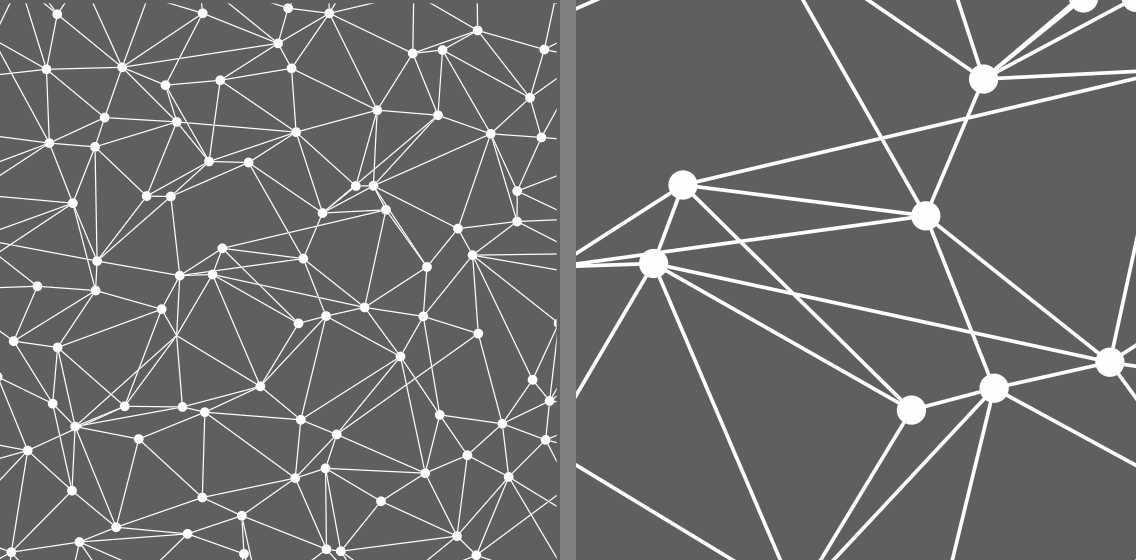
Left, the full canvas; right, a detail of the centre.
A Shadertoy shader for this pattern:

```glsl
// Draws an irregular triangulated network of white nodes and thin links on grey.
#define CELLS 9.3         // node cells across the canvas
#define JITTER 0.86       // node scatter inside its cell
#define TILT 0.42         // rotation of the hidden grid, radians
#define DOT_RADIUS 0.0087
#define LINE_WIDTH 0.0022
#define LINK_SHARE 0.91   // share of links kept
#define LONG_SHARE 0.10   // share of cells with a far-reaching link
#define DOT_SHARE 0.96    // share of nodes that carry a dot
#define MARGIN 0.006      // empty strip at the top and right
#define BACKGROUND vec3(0.373)
#define INK vec3(0.995)

float hash(vec2 cell, float seed) {
    vec3 q = fract(vec3(cell.xyx + seed * 17.3) * vec3(0.1031, 0.1030, 0.0973));
    q += dot(q, q.yzx + 33.33);
    return fract((q.x + q.y) * q.z);
}

// Scattered node position of a grid cell
vec2 node(vec2 cell) {
    vec2 scatter = vec2(hash(cell, 1.0), hash(cell, 2.0)) - 0.5;
    return cell + 0.5 + JITTER * scatter;
}

float segmentDistance(vec2 p, vec2 a, vec2 b) {
    vec2 along = b - a;
    float t = clamp(dot(p - a, along) / dot(along, along), 0.0, 1.0);
    return length(p - a - along * t);
}

float side(vec2 a, vec2 b, vec2 p) {
    vec2 u = b - a, v = p - a;
    return u.x * v.y - u.y * v.x;
}

// True if the line a-b runs between p and q
bool separates(vec2 a, vec2 b, vec2 p, vec2 q) {
    return side(a, b, p) * side(a, b, q) < 0.0;
}

// Distance to the links that start in one cell
float linkDistance(vec2 p, vec2 cell) {
    vec2 a = node(cell);
    vec2 b = node(cell + vec2(1, 0));
    vec2 c = node(cell + vec2(1, 1));
    vec2 d = node(cell + vec2(0, 1));
    float nearest = 1e3;

    // Two sides of the quad
    if (hash(cell, 3.0) < LINK_SHARE) nearest = min(nearest, segmentDistance(p, a, b));
    if (hash(cell, 4.0) < LINK_SHARE) nearest = min(nearest, segmentDistance(p, a, d));

    // An inner diagonal
    if (hash(cell, 5.0) < LINK_SHARE) {
        bool rising = separates(a, c, b, d)
                   && (!separates(b, d, a, c) || hash(cell, 6.0) < 0.5);
        float diagonal = rising ? segmentDistance(p, a, c) : segmentDistance(p, b, d);
        nearest = min(nearest, diagonal);
    }

    // Occasional long, narrow triangles
    if (hash(cell, 7.0) < LONG_SHARE) {
        vec2 reach = hash(cell, 8.0) < 0.5 ? vec2(2, 1) : vec2(1, 2);
        nearest = min(nearest, segmentDistance(p, a, node(cell + reach)));
    }
    return nearest;
}

void mainImage(out vec4 fragColor, in vec2 fragCoord) {
    float pixel = 1.0 / min(iResolution.x, iResolution.y);
    vec2 uv = fragCoord * pixel;
    float c = cos(TILT), s = sin(TILT);
    vec2 p = mat2(c, s, -s, c) * uv * CELLS + 40.0;
    vec2 home = floor(p);

    // Nearest link and dot among the cells that can reach this point
    float link = 1e3, dotGap = 1e3;
    for (int y = -2; y <= 0; y++) {
        for (int x = -2; x <= 0; x++) {
            link = min(link, linkDistance(p, home + vec2(x, y)));
        }
    }
    for (int y = -1; y <= 1; y++) {
        for (int x = -1; x <= 1; x++) {
            vec2 cell = home + vec2(x, y);
            if (hash(cell, 9.0) < DOT_SHARE) dotGap = min(dotGap, length(p - node(cell)));
        }
    }

    // Merge the shapes and smooth their edges
    float shape = min(link / CELLS - 0.5 * LINE_WIDTH, dotGap / CELLS - DOT_RADIUS);
    float coverage = clamp(0.5 - shape / pixel, 0.0, 1.0);

    // Keep the margin free
    vec2 inset = iResolution.xy * pixel - MARGIN - uv;
    coverage *= clamp(0.5 + min(inset.x, inset.y) / pixel, 0.0, 1.0);

    fragColor = vec4(mix(BACKGROUND, INK, coverage), 1.0);
}
```
